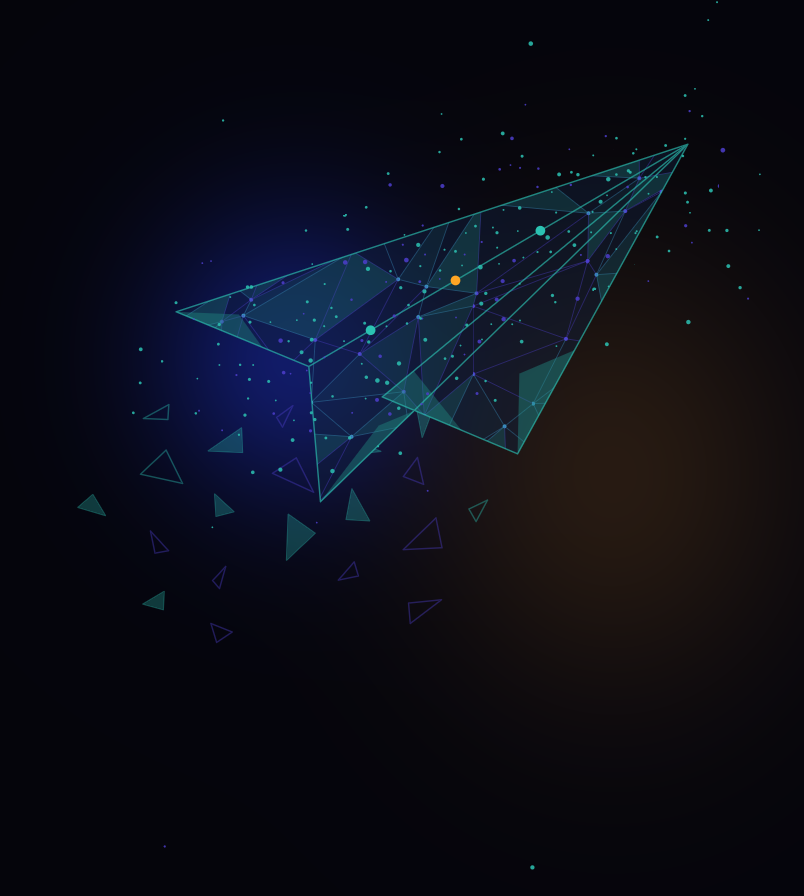
Give the GLSL for this background, as a WebGL 1 fragment shader.

```glsl
precision highp float;
// A faceted paper plane of glowing nodes and thin lines over blue and amber haze.
// Three triangles form the plane and a jittered mesh fills them; hashed cells
// scatter sparks around it and loose shards below its tail.
uniform vec2 u_resolution;

// Plane corners, in units of canvas height
const vec2 NOSE = vec2(0.768, 0.839);
const vec2 TIP = vec2(0.197, 0.652);
const vec2 FOLD = vec2(0.345, 0.591);
const vec2 KEEL = vec2(0.358, 0.440);
const vec2 ROOT = vec2(0.427, 0.557);
const vec2 HEEL = vec2(0.578, 0.4935);
// Colours and sizes
const vec3 NIGHT = vec3(0.018, 0.018, 0.045);
const vec3 BLUE_HAZE = vec3(0.045, 0.085, 0.36);
const vec3 AMBER_HAZE = vec3(0.135, 0.085, 0.025);
const vec3 GLASS = vec3(0.06, 0.12, 0.23);
const vec3 TEAL = vec3(0.17, 0.76, 0.70);
const vec3 VIOLET = vec3(0.30, 0.24, 0.80);
const vec3 ORANGE = vec3(1.0, 0.65, 0.14);
const float MESH_CELL = 0.066;
const float SHARD_CELL = 0.072;
const float LINE = 0.0008;
const float NODE = 0.0054;

float px;  // one pixel in canvas units
vec2 p;    // current position
vec3 col;  // accumulated colour

vec2 hash2(vec2 v) {
  vec3 q = fract(v.xyx * vec3(0.1031, 0.1030, 0.0973));
  q += dot(q, q.yzx + 33.33);
  return fract((q.xx + q.yz) * q.zy);
}
float cross2(vec2 a, vec2 b) { return a.x * b.y - a.y * b.x; }
float cover(float d) { return clamp(0.5 - d / px, 0.0, 1.0); }
float haze(vec2 c, vec2 size) { vec2 d = (p - c) / size; return exp(-dot(d, d)); }
void paint(vec3 ink, float amount) { col = mix(col, ink, amount); }
float segment(vec2 a, vec2 b) {
  vec2 d = b - a;
  return length(p - a - d * clamp(dot(p - a, d) / dot(d, d), 0.0, 1.0));
}
// Signed distance, negative inside
float triangle(vec2 a, vec2 b, vec2 c) {
  float d = min(segment(a, b), min(segment(b, c), segment(c, a)));
  float s = sign(cross2(b - a, c - a));
  vec3 side = s * vec3(cross2(b - a, p - a), cross2(c - b, p - b), cross2(a - c, p - c));
  return min(side.x, min(side.y, side.z)) > 0.0 ? -d : d;
}
void face(vec2 a, vec2 b, vec2 c, float amount) {
  paint(TEAL * 0.75, amount * cover(triangle(a, b, c)));
}
void shard(vec2 a, vec2 b, vec2 c, vec3 ink, float edge, float fill) {
  float d = triangle(a, b, c);
  paint(ink, max(edge * cover(abs(d) - LINE), fill * cover(d)));
}
void node(vec2 c, vec3 ink, float r, float glow) {
  float d = length(p - c);
  col += ink * glow * (0.5 * exp(-d * d / 0.00022) + 0.16 * exp(-d * d / 0.0011));
  paint(ink + 0.1 * glow, cover(d - r));
}
// Jittered triangle mesh, clipped to the plane
void mesh(float inside) {
  for (int k = 0; k < 4; k++) {
    vec2 g = floor(p / MESH_CELL) - vec2(mod(float(k), 2.0), floor(float(k) / 2.0));
    vec2 a = (g + hash2(g)) * MESH_CELL;
    vec2 b = (g + vec2(1, 0) + hash2(g + vec2(1, 0))) * MESH_CELL;
    vec2 c = (g + vec2(0, 1) + hash2(g + vec2(0, 1))) * MESH_CELL;
    vec2 d = (g + 1.0 + hash2(g + 1.0)) * MESH_CELL;
    vec2 h = hash2(g + 41.0), fill = inside * 0.25 * smoothstep(0.55, 1.0, h);
    vec3 ink = mix(VIOLET, TEAL, 0.6 * step(0.55, h.x));
    face(a, b, d, fill.x);
    face(a, c, d, fill.y);
    float web = min(segment(a, b), min(segment(a, c), segment(a, d)));
    paint(ink, inside * max(0.42 * cover(web - LINE * 0.6), cover(length(p - a) - 0.0022)));
  }
}
// One spark per cell, densest along the plane
void sparks(float size, float seed) {
  vec2 g = floor(p / size), h = hash2(g + seed), k = hash2(g + seed + 17.0);
  float d = segment(vec2(0.30, 0.58), NOSE - 0.05) / 0.105;
  float shown = 0.85 * step(k.x, 0.6 * exp(-d * d));
  float spot = length(p - (g + 0.2 + 0.6 * h) * size) - mix(0.0009, 0.0026, k.y * k.y);
  paint(mix(TEAL, VIOLET, step(0.68, h.y)), shown * cover(spot));
}
// Small loose triangles in staggered cells
void debris(float outside) {
  vec2 q = p / SHARD_CELL, shift = vec2(0.0, 0.5 * mod(floor(q.x), 2.0));
  vec2 g = floor(q + shift), h = hash2(g + 5.0), k = hash2(g + 23.0);
  vec2 c = (g + 0.4 + 0.2 * h - shift) * SHARD_CELL;
  float shown = outside * step(length((c - vec2(0.33, 0.425)) / vec2(0.23, 0.155)), 1.0) * step(0.2, k.y);
  vec2 turn = vec2(cos(6.28 * k.x), sin(6.28 * k.x)) * SHARD_CELL * mix(0.18, 0.38, h.x);
  vec2 side = vec2(-turn.y, turn.x) * mix(0.3, 0.8, h.y);
  shard(c + turn, c + side - 0.5 * turn, c - side - 0.8 * turn,
        mix(VIOLET, TEAL, step(0.65, k.y)), shown * 0.4, shown * 0.28 * step(0.82, k.y));
}
void main() {
  px = 1.0 / u_resolution.y;
  p = (gl_FragCoord.xy - 0.5 * u_resolution) * px + vec2(0.449, 0.5);
  // Background haze
  col = NIGHT + BLUE_HAZE * haze(vec2(0.325, 0.60), vec2(0.155, 0.165));
  col += AMBER_HAZE * haze(vec2(0.685, 0.47), vec2(0.21, 0.25));
  // Body
  float wing = triangle(TIP, NOSE, FOLD), fin = triangle(FOLD, NOSE, KEEL);
  float flank = triangle(ROOT, NOSE, HEEL), inside = cover(min(wing, min(fin, flank)));
  debris(1.0 - inside);
  paint(GLASS, 0.45 * inside);
  mesh(inside);
  // Bright facets, outlines and creases from the nose
  vec2 belly = mix(ROOT, HEEL, 0.24), rib = mix(TIP, FOLD, 0.65);
  face(HEEL, mix(HEEL, NOSE, 0.335), vec2(0.58, 0.583), 0.42);
  face(ROOT, mix(ROOT, NOSE, 0.103), mix(ROOT, HEEL, 0.586), 0.38);
  face(KEEL, belly, vec2(0.423, 0.525), 0.4);
  face(TIP, rib, vec2(0.267, 0.649), 0.38);
  paint(TEAL, 0.65 * cover(min(abs(wing), min(abs(fin), abs(flank))) - LINE));
  // Sparks, then nodes spaced along the creases
  sparks(0.021, 3.0);
  sparks(0.033, 61.0);
  for (int i = 0; i < 3; i++) {
    float t = float(i);
    node(mix(FOLD, NOSE, 0.163 + 0.224 * t), i == 1 ? ORANGE : TEAL, NODE, 0.0);
  }
  gl_FragColor = vec4(col, 1.0);
}
```
